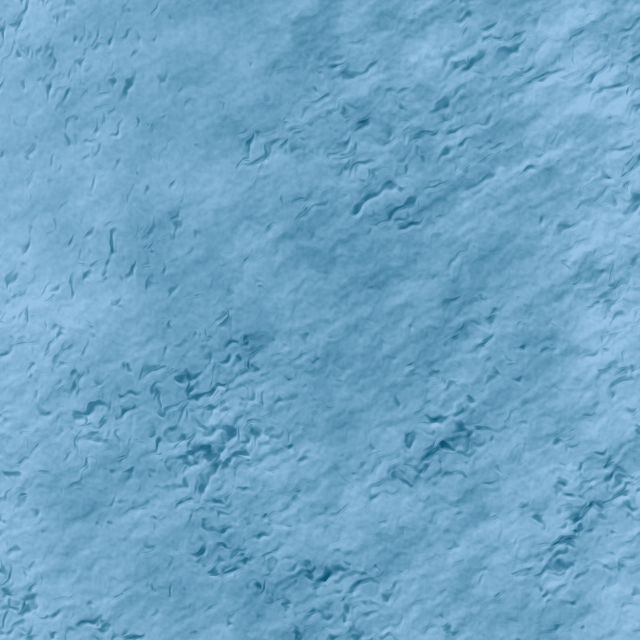
Write a three.js fragment shader that draws this texture.

```glsl
// Weathered blue plaster: trowel streaks, steep scratches, crumbled pits and
// raised flakes. Layers of stretched gradient noise give a height and a cavity
// depth; comparing them with a point towards the light shades the relief.

#define DEEP vec3(0.25, 0.49, 0.62)
#define PALE vec3(0.52, 0.71, 0.84)
#define BASE_TONE 0.73
#define STREAK_TILT 0.56
#define SCRATCH_TILT 1.13
#define CRUMB_TILT 0.40
#define LIGHT_STEP vec2(-0.003, 0.006)
#define RELIEF 0.85
#define CAVITY_DEPTH 0.90
#define RIM_GLOW 0.30
#define STREAK_STRENGTH 0.48
#define GRAIN 0.16

varying vec2 vUv;

// Gradient noise
vec2 gradientAt(vec2 cell) {
  vec3 k = fract(cell.xyx * vec3(0.1031, 0.1030, 0.0973));
  k += dot(k, k.yzx + 33.33);
  float angle = 6.2832 * fract((k.x + k.y) * k.z);
  return vec2(cos(angle), sin(angle));
}

float noise(vec2 p) {
  vec2 i = floor(p);
  vec2 f = p - i;
  vec2 u = f * f * f * (f * (f * 6.0 - 15.0) + 10.0);
  vec2 e = vec2(1.0, 0.0);
  float low = mix(dot(gradientAt(i), f), dot(gradientAt(i + e), f - e), u.x);
  float high = mix(dot(gradientAt(i + e.yx), f - e.yx),
                   dot(gradientAt(i + 1.0), f - 1.0), u.x);
  return mix(low, high, u.y);
}

float fbm(vec2 p) {
  float sum = 0.0;
  float amp = 1.0;
  for (int i = 0; i < 4; i++) {
    sum += amp * noise(p);
    p = p * 2.03 + 17.3;
    amp *= 0.55;
  }
  return sum;
}

// Coordinates whose x axis runs along the given tilt
vec2 along(vec2 p, float tilt) {
  float c = cos(tilt);
  float s = sin(tilt);
  return vec2(c * p.x + s * p.y, c * p.y - s * p.x);
}

// Short dark nicks; cover raises or lowers how many break through
float nicks(vec2 p, float tilt, vec2 freq, float cover) {
  vec2 q = along(p, tilt) * freq + 31.0;
  float n = noise(q) + 0.55 * noise(q * 2.1 + 5.0);
  return smoothstep(0.22, 0.82, n + cover);
}

// x: height of flakes and lumps, y: depth of cavities
vec2 surface(vec2 p) {
  vec2 warp = vec2(noise(p * 24.0), noise(p * 24.0 + 40.0));
  warp += 0.5 * vec2(noise(p * 60.0 + 9.0), noise(p * 60.0 + 80.0));
  vec2 q = p + 0.014 * warp;
  float right = smoothstep(0.22, 0.60, p.x);
  float lower = 1.0 - smoothstep(0.32, 0.66, p.y);
  float cluster = 0.50 * fbm(p * 4.5 + 3.0);

  // Flakes with crisp, broken edges, mostly low on the right
  float flake = fbm(along(q, CRUMB_TILT) * vec2(6.0, 10.0) + 11.0);
  float flakeZone = right * mix(0.25, 0.8, lower) * smoothstep(-0.25, 0.2, cluster);
  float height = flakeZone * smoothstep(-0.05, 0.09, flake);
  height += 0.60 * fbm(along(q, STREAK_TILT) * vec2(16.0, 34.0))
            * mix(0.35, 0.9, max(right, lower));

  // Cavities by region
  float scratches = nicks(q, SCRATCH_TILT, vec2(26.0, 72.0),
                          cluster - 0.01 - 0.28 * right - 0.06 * lower);
  float gouges = nicks(q, STREAK_TILT, vec2(18.0, 60.0),
                       cluster - 0.30 + 0.29 * right - 0.08 * lower);
  float crumbs = nicks(q, CRUMB_TILT, vec2(36.0, 62.0),
                       cluster - 0.22 + 0.25 * lower);
  return vec2(height, max(scratches, max(gouges, crumbs)));
}

// Long trowel marks, strongest towards the upper right
float streaks(vec2 p) {
  vec2 q = along(p + 0.006 * noise(p * 14.0), STREAK_TILT);
  float marks = noise(q * vec2(5.0, 34.0)) + 0.8 * noise(q * vec2(13.0, 85.0) + 7.0);
  float zone = smoothstep(0.20, 0.55, p.x) * smoothstep(0.25, 0.55, p.y);
  float patches = smoothstep(-0.30, 0.35, noise(q * vec2(3.0, 6.0) + 23.0));
  return marks * mix(0.20, 1.0, zone * patches);
}

// Ragged areas where the top skin has worn away
float wornPatches(vec2 p) {
  vec2 q = p + 0.02 * vec2(noise(p * 30.0 + 4.0), noise(p * 30.0 + 60.0));
  float worn = fbm(along(q, STREAK_TILT) * vec2(7.0, 16.0) + 90.0);
  return smoothstep(0.02, 0.24, worn) * mix(0.25, 1.0, smoothstep(0.20, 0.50, p.x));
}

void main() {
  vec2 p = vUv;

  // Broad wash: pale sides, cloudy middle
  float sides = 1.0 - smoothstep(0.0, 0.26, p.x) + smoothstep(0.72, 1.0, p.x);
  float tone = BASE_TONE + 0.26 * sides;
  tone += 0.24 * fbm(p * 2.8 + 50.0);
  tone += 0.26 * fbm(along(p, STREAK_TILT) * vec2(7.0, 13.0) + 70.0);
  tone -= 0.20 * wornPatches(p);
  tone += STREAK_STRENGTH * streaks(p);
  tone += GRAIN * (noise(p * 75.0) + 0.8 * noise(p * 150.0));

  // Relief: soft highlights, stronger shadows, pale rims under cavities
  vec2 here = surface(p);
  vec2 lit = surface(p + LIGHT_STEP);
  float slope = lit.x - here.x;
  tone += RELIEF * (slope > 0.0 ? 0.60 * slope : slope);
  tone += RIM_GLOW * max(lit.y - here.y, 0.0);
  tone -= CAVITY_DEPTH * here.y;

  vec3 colour = mix(DEEP, PALE, clamp(tone, -0.75, 1.25));
  gl_FragColor = vec4(colour, 1.0);
}
```
